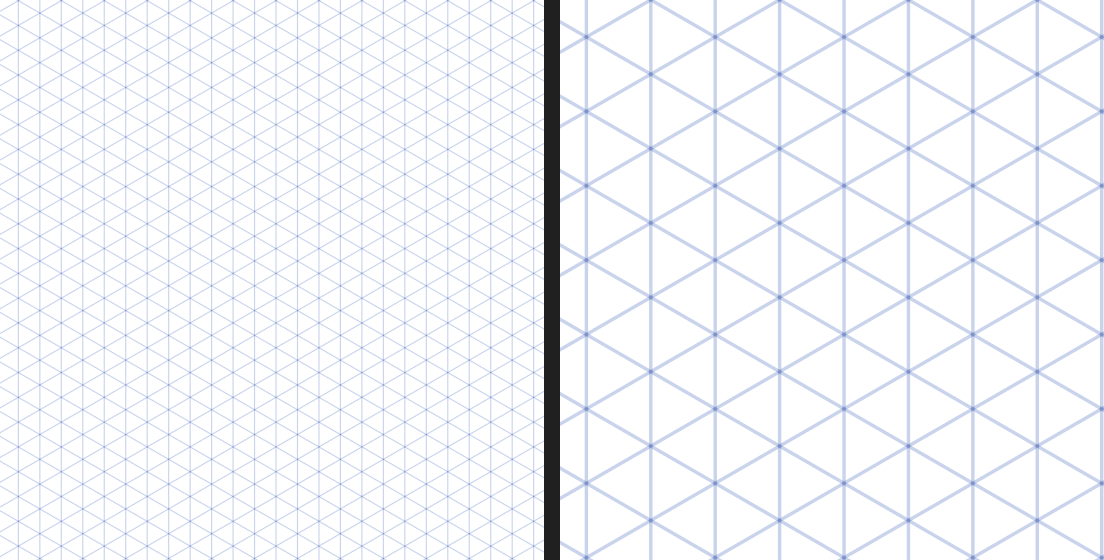
Left: the whole. Right: its middle third, enlarged.
This pattern is drawn by a WebGL 1 fragment shader. Its source:

```glsl
precision highp float;

uniform vec2 u_resolution;

// Lengths are fractions of the canvas height.
const float LINE_SPACING = 0.03834;
const float LINE_WIDTH = 0.00205;
const vec2 GRID_NODE = vec2(0.0328, 0.9988);
const float FAMILY_TURN = 1.04719755;

const vec3 PAPER = vec3(1.0);
const vec3 INK = vec3(0.79, 0.83, 0.925);

// Distance to the nearest line of a parallel family with the given normal.
float lineDistance(vec2 p, vec2 normal) {
  float across = dot(p, normal) / LINE_SPACING;
  return abs(fract(across + 0.5) - 0.5) * LINE_SPACING;
}

// Share of a pixel covered by a line at the given distance.
float lineCoverage(float dist, float pixel) {
  float overlap = 0.5 * (LINE_WIDTH + pixel) - dist;
  return clamp(overlap / pixel, 0.0, min(1.0, LINE_WIDTH / pixel));
}

void main() {
  float pixel = 1.0 / u_resolution.y;
  vec2 p = gl_FragCoord.xy * pixel - GRID_NODE;

  // Three families of translucent lines, darkening where they cross.
  vec3 color = PAPER;
  for (int i = 0; i < 3; i++) {
    float angle = float(i) * FAMILY_TURN;
    vec2 normal = vec2(cos(angle), sin(angle));
    float coverage = lineCoverage(lineDistance(p, normal), pixel);
    color *= mix(vec3(1.0), INK, coverage);
  }

  gl_FragColor = vec4(color, 1.0);
}
```
